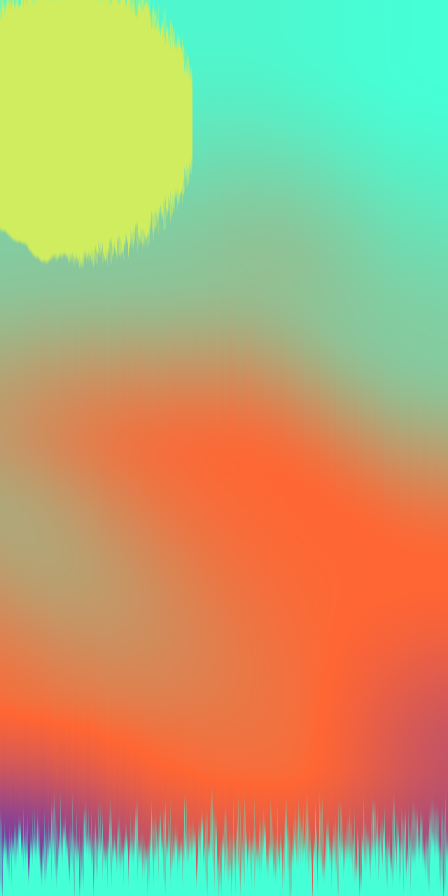
Write a Shadertoy shader that draws this background.

```glsl
float hash(float n) {
    n = fract(n * 0.1031);
    n *= n + 33.33;
    return fract(n * (n + n));
}

// Signed one-dimensional value noise, with nodes at cell centres
float columnNoise(float x, float cells, float seed) {
    float s = x * cells - 0.5;
    float cell = floor(s) + seed;
    return mix(hash(cell), hash(cell + 1.0), smoothstep(0.0, 1.0, s - floor(s))) * 2.0 - 1.0;
}

float glow(vec2 offset, vec2 size) {
    vec2 q = offset / size;
    return exp(-dot(q, q));
}

// Heat of the sky: 0 turquoise, 1 orange, 2 purple
float heatField(vec2 p) {
    float slope = smoothstep(0.5, 1.0, p.x);
    float heat = 0.05 * (1.0 - slope);
    heat += 0.34 * smoothstep(0.052 + 0.104 * slope, 0.703 + 0.13 * slope, p.y);
    heat += (0.61 + 0.05 * slope) * smoothstep(0.6 + 0.18 * slope, 1.042 + 0.234 * slope, p.y);
    heat += 0.07 * glow(p - vec2(0.65, 0.51), vec2(0.2));

    // Cool diagonal tongue from the left side
    vec2 d = p - vec2(0.0, 1.146);
    vec2 along = vec2(0.77, 0.64);
    heat -= 0.42 * glow(vec2(dot(d, along), dot(d, vec2(-along.y, along.x))), vec2(0.6, 0.24));

    // Purple corners and lower band
    heat += 0.68 * smoothstep(1.53, 1.9, p.y) * exp(-p.x * p.x / 0.09);
    heat += 0.42 * smoothstep(1.276, 1.72, p.y) * smoothstep(0.62, 1.05, p.x);
    return heat + 0.25 * smoothstep(1.69, 1.927, p.y);
}

// Frayed sun; jitter moves the upper and lower rim
float sunCover(vec2 p, float jitter, float softness) {
    vec2 sun = p - vec2(0.161, 0.268);
    float reach = sun.x / 0.285;
    float rim = 0.307 * sqrt(max(0.0, 1.0 - reach * reach)) + jitter;
    float cut = 1.0 - smoothstep(0.266, 0.271, sun.x);
    return cut * smoothstep(-softness, softness, rim - abs(sun.y));
}

void mainImage(out vec4 fragColor, in vec2 fragCoord) {
    // One unit is half the height; y runs downward
    vec2 uv = fragCoord / iResolution.xy;
    vec2 p = vec2(uv.x, 2.0 - 2.0 * uv.y);

    vec3 turquoise = vec3(0.27, 1.0, 0.84);
    vec3 orange = vec3(1.0, 0.40, 0.20);
    vec3 purple = vec3(0.42, 0.22, 0.68);
    vec3 lime = vec3(0.81, 0.93, 0.37);

    // Gradient with faint vertical streaks
    float streak = columnNoise(p.x, 256.0, 11.0);
    float heat = heatField(p + vec2(0.0, 0.007 * streak));
    vec3 color = mix(turquoise, orange, clamp(heat, 0.0, 1.0));
    color = mix(color, purple, clamp(heat - 1.0, 0.0, 1.0));

    // Fine columns, averaged over layers for thin translucent spikes
    float teeth = columnNoise(p.x, 44.0, 407.0);
    float right = smoothstep(0.08, 0.3, p.x);
    float upper = 1.0 - smoothstep(0.2, 0.3, p.y);
    float sunMask = 0.0;
    float fringe = 0.0;
    for (int i = 0; i < 3; i++) {
        float spike = columnNoise(p.x, 256.0, 733.0 + 571.0 * float(i));
        float lowerFray = mix(0.018 * teeth + 0.004 * spike, 0.04 * spike, right);
        sunMask += sunCover(p, mix(lowerFray, 0.04 * spike, upper), 0.007) / 3.0;

        float edge = 1.892 + 0.04 * spike + 0.075 * spike * spike * spike;
        fringe += smoothstep(edge - 0.03, edge + 0.03, p.y) / 3.0;
    }
    color = mix(color, lime, sunMask);
    color = mix(color, turquoise, fringe);
    fragColor = vec4(clamp(color, 0.0, 1.0), 1.0);
}
```
